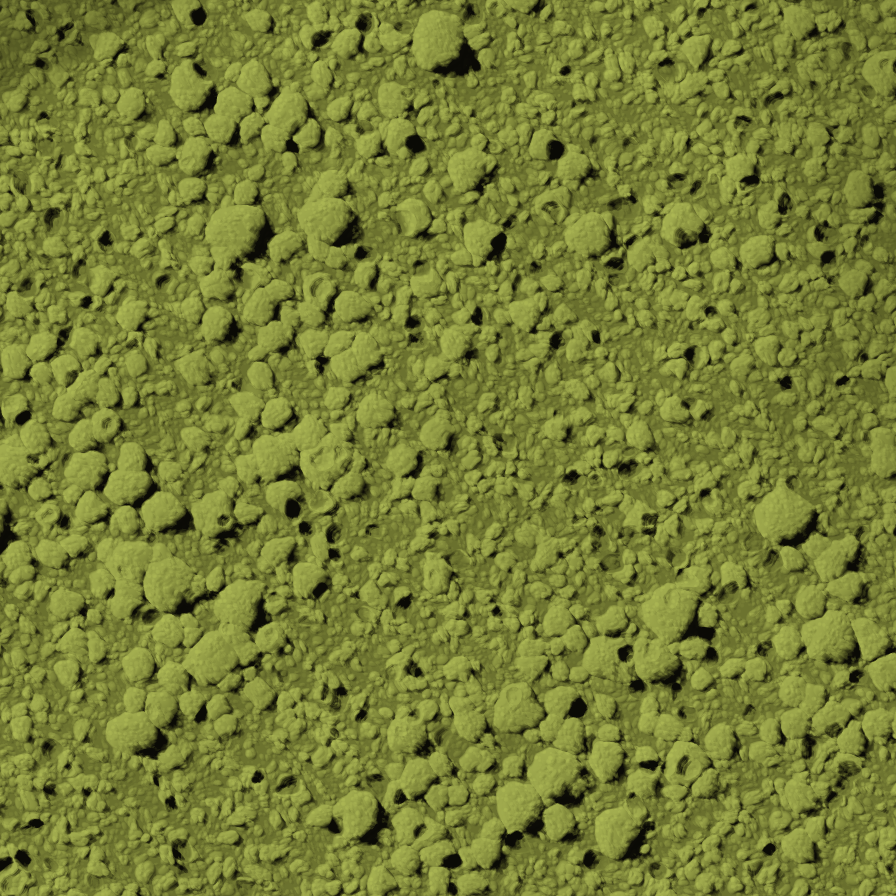
Reproduce this texture procedurally as a three.js fragment shader.

```glsl
// Heap of clumpy green powder, lit from the upper left, with dark gaps between the lumps.
varying vec2 vUv;

const vec2 LIGHT_DIR = vec2(-0.83, 0.56);
const float LIGHT_SLOPE = 0.7;
const float FIRST_STEP = 0.0025;

vec3 hash3(vec2 cell) {
  vec3 q = fract(vec3(cell.xyx) * vec3(0.1031, 0.1030, 0.0973));
  q += dot(q, q.yxz + 33.33);
  return fract((q.xxy + q.yzz) * q.zyx);
}

float segmentDistance(vec2 p, vec2 a, vec2 b) {
  vec2 ab = b - a;
  return length(p - a - ab * clamp(dot(p - a, ab) / dot(ab, ab), 0.0, 1.0));
}

// Layered sines, roughly -1 to 1.
float waves(vec2 p) {
  return 0.5 * sin(p.x + 1.3 * sin(p.y * 0.8))
       + 0.3 * sin(p.y * 1.7 - p.x * 0.9 + 2.0)
       + 0.2 * sin(p.x * 2.9 + p.y * 2.3 + 4.0);
}

// Where the big lumps gather: 0 in loose powder, 1 inside the bands.
float clumpiness(vec2 p) {
  float d = segmentDistance(p, vec2(0.25, 0.95), vec2(0.36, 0.5));
  d = min(d, segmentDistance(p, vec2(0.05, 0.54), vec2(0.22, 0.25)));
  d = min(d, segmentDistance(p, vec2(0.5, 0.08), vec2(0.9, 0.32)));
  return 1.0 - smoothstep(0.03, 0.16, d);
}

// Cellular layer of rounded lumps; patchy = 1 keeps them to the clump bands.
float lumps(vec2 p, float count, float share, float patchy) {
  vec2 cell = floor(p * count);
  float top = 0.0;
  for (int y = -1; y <= 1; y++) {
    for (int x = -1; x <= 1; x++) {
      vec2 id = cell + vec2(float(x), float(y));
      vec3 rnd = hash3(id + count * 3.0);
      vec2 center = (id + 0.15 + 0.7 * rnd.xy) / count;
      float size = fract(rnd.z * 17.0 + rnd.x);
      float radius = mix(0.3, 0.6, size) / count;
      float chance = share * mix(1.0, clumpiness(center), patchy);
      vec2 d = (p - center) / radius;
      float inside = max(0.0, 1.0 - dot(d, d));
      float dome = inside * (1.6 - 0.6 * inside) * radius;
      top = max(top, dome * step(rnd.z, chance));
    }
  }
  return top;
}

// Bend the plane so that lumps lose their round outline.
vec2 roughen(vec2 p) {
  vec2 bend = 0.0028 * sin(p.yx * vec2(93.0, 81.0) + 3.0 * sin(p * 37.0));
  return p + bend + 0.0007 * sin(p.yx * vec2(317.0, 341.0) + p * 130.0);
}

// Loose powder sinks between the big lumps, and these carry fewer crumbs.
float powderHeight(vec2 p) {
  vec2 q = roughen(p);
  float big = max(lumps(q, 18.0, 0.5, 0.9), lumps(q, 30.0, 0.75, 0.8));
  float small = lumps(q, 52.0, 0.65, 0.0);
  float crumbs = lumps(q, 92.0, 0.75, 0.0);
  float grains = lumps(q, 165.0, 0.7, 0.0);
  float pits = lumps(q + 0.37, 46.0, 0.1, 0.0);
  float body = max(big, 0.85 * small - 0.005 * clumpiness(q));
  float crumbly = mix(0.75, 0.35, smoothstep(0.0, 0.01, big));
  return body + crumbly * crumbs + 0.6 * grains - 1.1 * pits;
}

// How far the surface lies below the light ray that grazes its neighbours.
float shadowDepth(vec2 p, float h) {
  float depth = 0.0;
  float reach = FIRST_STEP * 1.5;
  for (int i = 0; i < 6; i++) {
    depth = max(depth, powderHeight(p + LIGHT_DIR * reach) - h - LIGHT_SLOPE * reach);
    reach *= 1.5;
  }
  return depth;
}

// Olive tint whose blue fades in the dark parts.
vec3 powderColor(float tone) {
  return tone * vec3(0.935, 1.0, mix(0.30, 0.45, clamp(tone / 0.67, 0.0, 1.0)))
       + vec3(0.012, 0.008, 0.012) * (1.0 - tone);
}

void main() {
  vec2 p = vUv;
  float h = powderHeight(p);

  // Facing towards the light, with broad patches and fine speckles
  float slope = (h - powderHeight(p + LIGHT_DIR * FIRST_STEP)) / FIRST_STEP;
  float facing = slope / sqrt(1.0 + slope * slope);
  float speckle = lumps(p + 0.71, 190.0, 0.6, 0.0) * 190.0 - 0.2;
  float tone = 0.605 + 0.085 * facing + 0.02 * waves(p * 19.0) + 0.08 * speckle;

  // Dim hollows, then shadows cast into the gaps
  tone *= mix(0.72, 1.0, smoothstep(-0.002, 0.008, h));
  float depth = shadowDepth(p, h);
  tone *= 1.0 - 0.93 * clamp(depth / 0.0085, 0.0, 1.0);

  // Large shading: far slope at the upper left, side turning away at the right
  float farSlope = smoothstep(-0.015, 0.03, p.y - 0.88 - 0.6 * p.x + 0.02 * waves(p * 40.0));
  float rightSide = smoothstep(0.78, 1.0, p.x) * smoothstep(0.3, 0.6, p.y);
  tone *= (1.0 - 0.22 * farSlope) * (1.0 - 0.12 * rightSide);

  gl_FragColor = vec4(powderColor(max(tone, 0.03)), 1.0);
}
```
